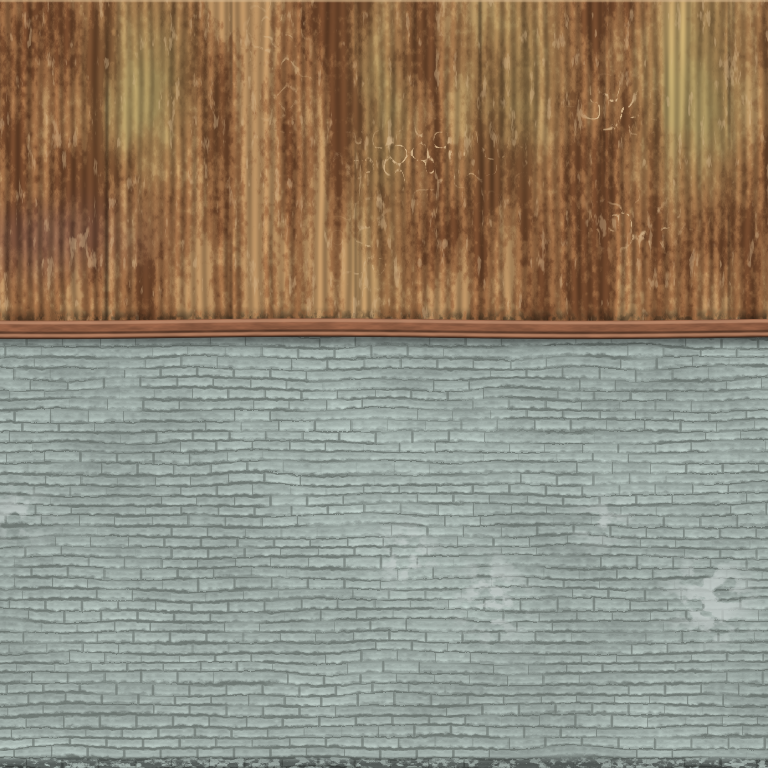
Reproduce this texture procedurally as a Shadertoy shader.

```glsl
// Rusted corrugated sheet above a metal rail and a painted grey-green brick wall.
#define RAIL_TOP 0.584
#define RAIL_BOTTOM 0.560
#define RIBS 70.0
#define COURSES 73.0
#define BRICKS 21.0
#define RUST_DARK vec3(0.41, 0.26, 0.16)
#define RUST_MID vec3(0.56, 0.39, 0.25)
#define RUST_TAN vec3(0.68, 0.53, 0.36)
#define OLIVE vec3(0.62, 0.56, 0.36)
#define PALE vec3(0.84, 0.72, 0.56)
#define PAINT vec3(0.625, 0.675, 0.655)
#define MORTAR vec3(0.40, 0.435, 0.415)

float hash(vec2 p) {
    vec3 q = fract(vec3(p.xyx) * 0.1031);
    q += dot(q, q.yzx + 33.33);
    return fract((q.x + q.y) * q.z);
}

float noise(vec2 p) {
    vec2 i = floor(p), f = fract(p);
    f = f * f * (3.0 - 2.0 * f);
    return mix(mix(hash(i), hash(i + vec2(1, 0)), f.x),
               mix(hash(i + vec2(0, 1)), hash(i + vec2(1, 1)), f.x), f.y);
}

float fbm(vec2 p) {
    float sum = 0.0, amp = 0.53;
    for (int i = 0; i < 4; i++) {
        sum += amp * noise(p);
        p = p * 2.03 + 17.3;
        amp *= 0.5;
    }
    return sum;
}

// Soft oval stain: centre x, y and half size w, h
float stain(vec2 p, float x, float y, float w, float h) {
    vec2 d = (p - vec2(x, y)) / vec2(w, h);
    return exp(-dot(d, d));
}

vec3 corrugatedSheet(vec2 p) {
    float streak = fbm(p * vec2(48, 5));
    float blotch = fbm(p * vec2(17, 13) + 4.0);
    float grain = fbm(p * vec2(190, 120));
    vec2 q = p + 0.045 * (vec2(streak, blotch) - 0.5);

    // Large dark, faded and golden areas
    float dark = stain(q, 0.07, 0.77, 0.10, 0.09)
        + 0.8 * stain(q, 0.12, 0.93, 0.025, 0.15)
        + 0.6 * stain(q, 0.27, 0.89, 0.035, 0.14)
        + 0.7 * stain(q, 0.42, 0.92, 0.035, 0.10)
        + 0.9 * stain(q, 0.59, 0.78, 0.055, 0.12)
        + 1.1 * stain(q, 0.78, 0.81, 0.075, 0.11)
        + 0.6 * stain(q, 0.75, 0.95, 0.035, 0.09)
        + 0.5 * stain(q, 0.98, 0.72, 0.08, 0.09);
    float olive = stain(q, 0.19, 0.89, 0.055, 0.11)
        + 0.7 * stain(q, 0.49, 0.86, 0.035, 0.18)
        + 0.7 * stain(q, 0.66, 0.91, 0.065, 0.13)
        + stain(q, 0.91, 0.90, 0.065, 0.13);
    float gold = stain(q, 0.43, 0.65, 0.18, 0.10)
        + 0.7 * stain(q, 0.34, 0.91, 0.05, 0.14);

    float tone = 0.48 + 1.1 * (streak - 0.5) + 0.7 * (blotch - 0.5) + 0.6 * (grain - 0.5)
        - 0.36 * dark + 0.12 * olive + 0.2 * gold;
    vec3 color = mix(RUST_DARK, RUST_MID, smoothstep(0.08, 0.46, tone));
    color = mix(color, RUST_TAN, smoothstep(0.44, 0.82, tone));
    color = mix(color, OLIVE * (0.72 + 0.5 * streak), min(olive * (0.3 + 0.9 * blotch), 0.75));
    color = mix(color, vec3(0.43, 0.31, 0.28), 0.5 * stain(q, 0.06, 0.69, 0.11, 0.045));

    // Uneven ribs and dark seams between sheets
    float ribX = p.x * RIBS + 0.35 * (noise(p * vec2(35, 9)) - 0.5);
    float relief = 0.05 + 0.17 * noise(vec2(floor(ribX) * 1.7, p.y * 9.0));
    color *= 1.0 + relief * sin(6.2832 * ribX);
    float seam = abs(fract((p.x - 0.139) / 0.162 + 0.5) - 0.5) * 0.162;
    color *= 1.0 - 0.28 * smoothstep(0.004, 0.0, seam) * smoothstep(0.25, 0.6, streak);

    // Scraped marks and flakes
    float scraped = stain(p, 0.55, 0.795, 0.085, 0.034)
        + stain(p, 0.80, 0.855, 0.04, 0.03)
        + 0.8 * stain(p, 0.83, 0.71, 0.05, 0.03)
        + 0.5 * stain(p, 0.48, 0.67, 0.03, 0.07)
        + 0.4 * stain(p, 0.36, 0.93, 0.04, 0.10);
    float scratch = smoothstep(0.075, 0.015, abs(noise(p * vec2(75, 55)) - 0.5));
    scratch *= smoothstep(0.4, 0.65, grain);
    color = mix(color, PALE, min(1.3 * scraped * scratch, 0.85));
    color = mix(color, PALE, 0.4 * smoothstep(0.65, 0.8, fbm(p * vec2(130, 38))));

    color *= 1.0 - 0.45 * smoothstep(0.018, 0.0, p.y - RAIL_TOP) * smoothstep(0.25, 0.7, grain);
    return mix(color, PALE, 0.6 * smoothstep(0.996, 0.999, p.y));
}

vec3 rail(vec2 p) {
    float t = (p.y - RAIL_BOTTOM) / (RAIL_TOP - RAIL_BOTTOM);
    vec3 color = vec3(0.55, 0.36, 0.26) * (0.82 + 0.36 * fbm(p * vec2(45, 220)));
    float lips = smoothstep(0.13, 0.03, abs(t - 0.88)) + 0.8 * smoothstep(0.12, 0.02, abs(t - 0.2));
    color = mix(color, vec3(0.78, 0.59, 0.47), 0.65 * lips);
    color *= 1.0 - 0.35 * smoothstep(0.12, 0.0, abs(t - 0.34));
    return color * mix(0.35, 1.0, smoothstep(0.0, 0.13, t));
}

vec3 brickWall(vec2 p) {
    float cloud = fbm(p * vec2(7, 10) + 8.0);
    float grain = fbm(p * vec2(150, 230));
    float y = p.y * COURSES + 0.55 * (noise(p * vec2(12, 40)) - 0.5) + 0.3 * (grain - 0.5);
    float row = floor(y), v = fract(y);
    float x = p.x * BRICKS + 0.5 * mod(row, 2.0) + 0.4 * hash(vec2(row, 3));
    float u = fract(x), brick = hash(vec2(floor(x), row));
    vec3 color = PAINT * (0.98 + 0.18 * (cloud - 0.5) + 0.24 * (grain - 0.5) + 0.07 * (brick - 0.5));

    // Broken mortar joints with a lit edge
    float worn = stain(p, 0.26, 0.33, 0.07, 0.17) + 0.5 * stain(p, 0.3, 0.05, 0.4, 0.08);
    float broken = smoothstep(0.22, 0.65, noise(vec2(p.x * 19.0, row * 3.7)) + 0.3 * worn);
    float bed = smoothstep(0.21, 0.04, min(v, 1.0 - v)) * (0.2 + 0.65 * broken);
    float head = smoothstep(0.055, 0.015, min(u, 1.0 - u)) * smoothstep(0.3, 0.8, brick + 0.4 * worn);
    color *= 1.0 + 0.08 * smoothstep(0.15, 0.3, v) * smoothstep(0.55, 0.3, v);
    color = mix(color, MORTAR, max(bed, 0.65 * head));

    // Chalky flakes
    float chalk = stain(p, 0.53, 0.275, 0.035, 0.035)
        + stain(p, 0.64, 0.22, 0.04, 0.05)
        + stain(p, 0.925, 0.22, 0.05, 0.05)
        + 0.7 * stain(p, 0.785, 0.32, 0.035, 0.03)
        + 0.7 * stain(p, 0.02, 0.33, 0.04, 0.035);
    chalk *= smoothstep(0.4, 0.65, fbm(p * vec2(65, 95)));
    color = mix(color, vec3(0.77, 0.80, 0.79), min(chalk, 0.75));

    // Rail shadow and damp foot
    color *= 1.0 - 0.38 * smoothstep(0.018, 0.0, RAIL_BOTTOM - p.y);
    return color * (1.0 - 0.5 * smoothstep(0.02, 0.004, p.y) * smoothstep(0.3, 0.6, grain));
}

void mainImage(out vec4 fragColor, in vec2 fragCoord) {
    vec2 p = fragCoord / iResolution.xy;
    float edge = 0.7 / iResolution.y;
    vec2 sagged = p + vec2(0, 0.0015 * sin(p.x * 9.0 + 1.0));
    vec3 color = mix(brickWall(p), rail(sagged), smoothstep(-edge, edge, sagged.y - RAIL_BOTTOM));
    color = mix(color, corrugatedSheet(p), smoothstep(-edge, edge, sagged.y - RAIL_TOP));
    fragColor = vec4(clamp(color, 0.0, 1.0), 1.0);
}
```
